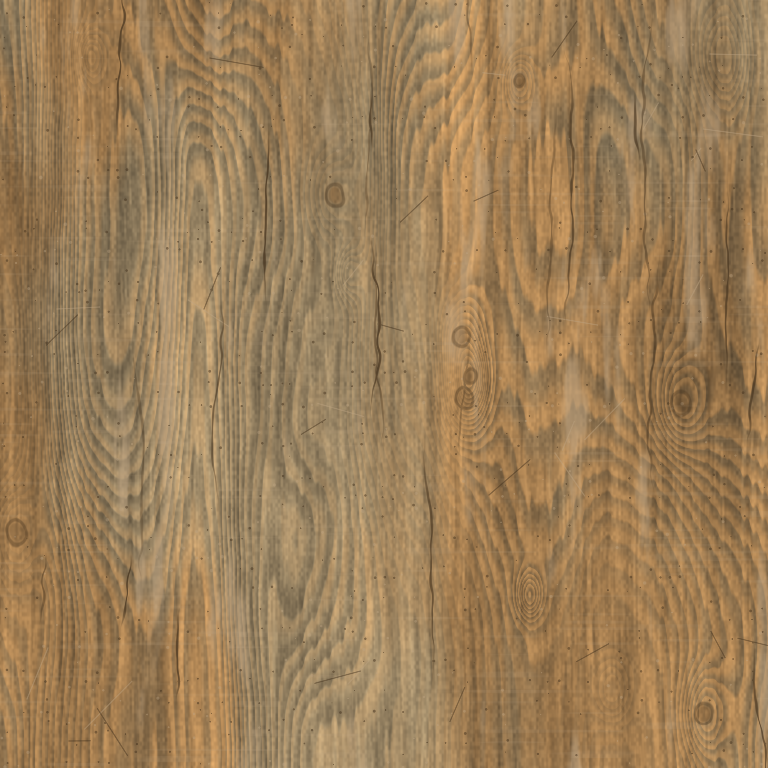
Reproduce this texture procedurally as a Shadertoy shader.

```glsl
#define GREY_WOOD vec3(0.610, 0.530, 0.400)
#define ORANGE_WOOD vec3(0.645, 0.490, 0.310)
#define PALE_WEAR vec3(0.740, 0.640, 0.510)
#define CRACK_BROWN vec3(0.270, 0.200, 0.120)
#define RING_DENSITY 42.0
#define RING_SWIRL 17.0
#define KNOTS 13
#define CRACKS 22
#define SCRATCHES 34

float hash(vec2 p) {
    return fract(sin(dot(p, vec2(127.1, 311.7))) * 43758.5453);
}

float noise(vec2 p) {
    vec2 i = floor(p), f = fract(p);
    f = f * f * f * (f * (f * 6.0 - 15.0) + 10.0);
    return mix(mix(hash(i), hash(i + vec2(1, 0)), f.x),
               mix(hash(i + vec2(0, 1)), hash(i + vec2(1, 1)), f.x), f.y);
}

float fbm(vec2 p) {
    float sum = 0.0, amp = 0.53;
    for (int i = 0; i < 4; i++) {
        sum += amp * noise(p);
        p = p * 2.03 + vec2(17.3, 9.1);
        amp *= 0.5;
    }
    return sum;
}

float segment(vec2 p, vec2 a, vec2 b) {
    vec2 ab = b - a;
    return length(p - a - ab * clamp(dot(p - a, ab) / dot(ab, ab), 0.0, 1.0));
}

// Round marks, at most one in each cell
float specks(vec2 p, float cells, float share) {
    vec2 q = p * cells, id = floor(q);
    vec2 centre = 0.25 + 0.5 * vec2(hash(id + 3.1), hash(id + 7.7));
    float radius = mix(0.07, 0.2, hash(id + 5.3));
    float d = length(fract(q) - centre);
    return step(hash(id), share) * (1.0 - smoothstep(radius * 0.4, radius, d));
}

// x: push on the ring field, y: dark rim, z: brown heart
vec3 knots(vec2 p) {
    vec3 sum = vec3(0.0);
    for (int i = 0; i < KNOTS; i++) {
        float k = float(i);
        vec2 centre = vec2(hash(vec2(k, 1.7)), hash(vec2(k, 4.2)));
        float radius = mix(0.006, 0.013, hash(vec2(k, 8.4)));
        float d = length((p - centre) * vec2(1.0, 0.8));
        d += 0.004 * (noise(p * 60.0) - 0.5);
        float halo = length((p - centre) * vec2(1.0, 0.55)) / (radius * 2.6);
        float heart = step(0.4, hash(vec2(k, 6.6)));
        sum.x += 6.0 * exp(-halo * halo);
        sum.y += heart * (1.0 - smoothstep(0.0006, 0.003, abs(d - radius)));
        sum.z += heart * (1.0 - smoothstep(radius * 0.6, radius, d));
    }
    return sum;
}

// Long splits that follow the grain
float cracks(vec2 p) {
    float mask = 0.0;
    for (int i = 0; i < CRACKS; i++) {
        float k = float(i);
        vec2 centre = vec2(hash(vec2(k, 11.3)), hash(vec2(k, 15.9)));
        float halfLength = mix(0.04, 0.24, hash(vec2(k, 19.1)));
        float wobble = 0.022 * (noise(vec2(p.y * 7.0, k)) - 0.5)
                     + 0.005 * (noise(vec2(p.y * 45.0, k + 40.0)) - 0.5);
        float taper = 1.0 - smoothstep(0.4, 1.0, abs(p.y - centre.y) / halfLength);
        float width = 0.0018 * taper * noise(vec2(p.y * 50.0, k + 80.0));
        float d = abs(p.x - centre.x - wobble);
        float line = 1.0 - smoothstep(width * 0.4, width + 0.0013, d);
        mask = max(mask, line * taper * mix(0.4, 1.0, hash(vec2(k, 23.0))));
    }
    return mask;
}

// x: dark scratches, y: light scratches
vec2 scratches(vec2 p) {
    vec2 mask = vec2(0.0);
    for (int i = 0; i < SCRATCHES; i++) {
        float k = float(i);
        vec2 a = vec2(hash(vec2(k, 31.0)), hash(vec2(k, 37.0)));
        float angle = 2.4 * (hash(vec2(k, 41.0)) - 0.5);
        vec2 b = a + mix(0.02, 0.09, hash(vec2(k, 43.0))) * vec2(cos(angle), sin(angle));
        float line = 1.0 - smoothstep(0.0002, 0.0014, segment(p, a, b));
        mask = max(mask, line * (i % 2 == 0 ? vec2(1, 0) : vec2(0, 1)));
    }
    return mask;
}

void mainImage(out vec4 fragColor, in vec2 fragCoord) {
    vec2 p = fragCoord / iResolution.y;
    vec2 q = p + vec2(0.014 * (fbm(p * vec2(5.0, 4.0)) - 0.5), 0.0);
    vec3 knot = knots(p);

    // Fibres and growth rings
    float fibre = noise(q * vec2(170.0, 6.0));
    float fine = noise(q * vec2(360.0, 24.0) + 50.0);
    float grain = noise(p * vec2(300.0, 190.0));
    float swirl = noise(q * vec2(7.3, 1.5) + 4.0) + 0.3 * noise(q * vec2(15.0, 4.0) + 31.0);
    float field = RING_DENSITY * q.x + RING_SWIRL * swirl + knot.x + 0.35 * fibre;
    float phase = fract(field);
    float late = smoothstep(0.1, 0.75, phase) * (1.0 - smoothstep(0.82, 1.0, phase));
    late = mix(late, 0.4, smoothstep(0.3, 0.9, fwidth(field)));
    float ringStrength = mix(0.35, 1.2, smoothstep(0.3, 0.7, noise(q * vec2(9.0, 2.0) + 70.0)));

    // Broad stains and colour drift
    float tone = fbm(q * vec2(6.5, 1.5) + 12.0);
    float streak = fbm(q * vec2(28.0, 2.2) + 90.0);
    float warmth = smoothstep(0.25, 0.75, fbm(q * vec2(8.0, 2.0) + 55.0));
    warmth = clamp(warmth + 0.45 * (0.4 - late) * ringStrength + 0.5 * knot.z, 0.0, 1.0);
    float light = 1.01 + 0.42 * (tone - 0.5) + 0.3 * (streak - 0.5)
                + 0.19 * (0.4 - late) * ringStrength
                + 0.2 * (fibre - 0.5) + 0.16 * (fine - 0.5) + 0.15 * (grain - 0.5);
    vec3 color = mix(GREY_WOOD, ORANGE_WOOD, warmth) * light;

    // Pale wear and faint cross marks
    float wear = smoothstep(0.6, 0.8, fbm(q * vec2(32.0, 5.0) + 140.0));
    float cross = smoothstep(0.74, 0.95, noise(p * vec2(9.0, 210.0) + 33.0));
    vec2 scratch = scratches(p);
    color = mix(color, PALE_WEAR, 0.55 * wear + 0.12 * cross);
    color = mix(color, PALE_WEAR, 0.4 * max(scratch.y, specks(p + 0.37, 60.0, 0.1)));

    // Knots, splits and pits
    color *= 1.0 - 0.12 * knot.z;
    float damage = max(0.75 * cracks(p), 0.45 * scratch.x);
    damage = max(damage, max(0.5 * specks(p, 75.0, 0.13), 0.4 * min(knot.y, 1.0)));
    color = mix(color, CRACK_BROWN, damage);
    fragColor = vec4(color, 1.0);
}
```
